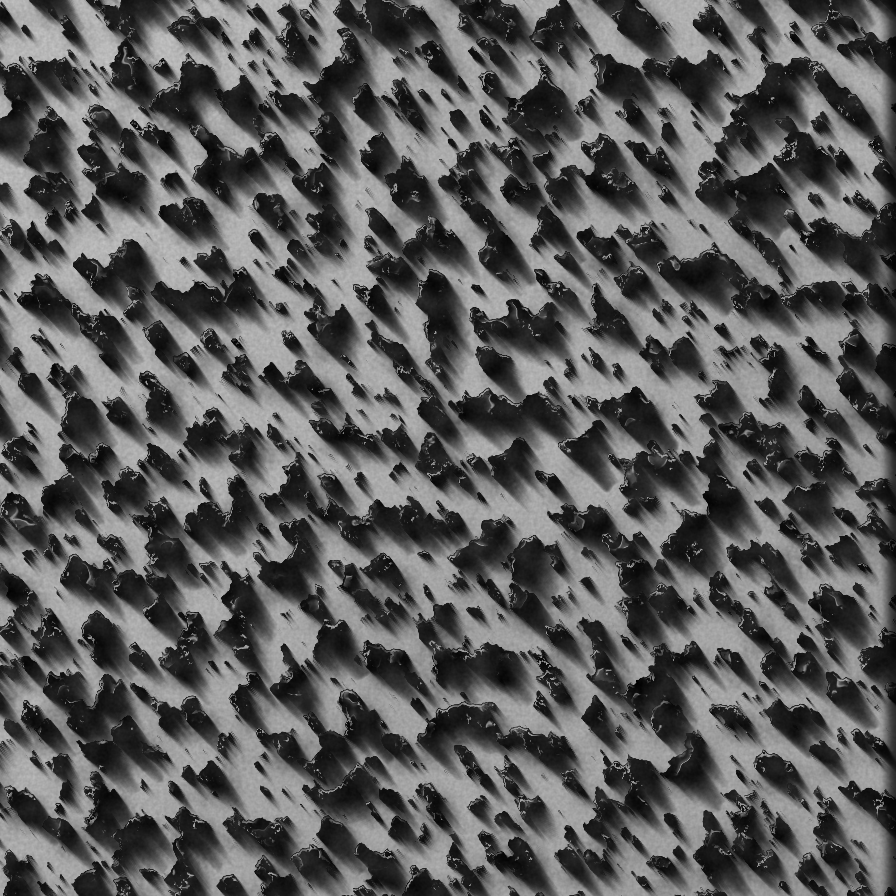
Give the GLSL for this texture, as a WebGL 2 fragment shader.

```glsl
#version 300 es
precision highp float;
// Ragged raised flakes on a pale grainy plate under low light from the upper left.
// Thresholded gradient noise forms the flakes; a march towards the light gives the
// shadow cores, a displaced disc of samples their haze; rims and creases go on top.

#define FLAKE_FREQ 32.0
#define FLAKE_LEVEL 0.20
#define CLUSTERING 0.11
#define SHADOW_REACH 0.06
#define SHADOW_BASE 0.016
#define SHADOW_GAIN 0.075
#define HAZE_RADIUS 0.022
#define HAZE_STRENGTH 0.78
#define RIM_WIDTH 0.0019
#define PLATE_TONE 0.665
#define SHADOW_TONE 0.095
#define GRAIN 0.05

uniform vec2 u_resolution;
out vec4 outColor;

const vec2 TO_LIGHT = vec2(-0.64, 0.768);
const int STEPS = 28;
const int HAZE_SAMPLES = 20;
const float ROUGHNESS = 0.48;

vec2 hash2(vec2 cell) {
    vec3 q = fract(cell.xyx * vec3(0.1031, 0.1030, 0.0973));
    q += dot(q, q.yzx + 33.33);
    return fract((q.xx + q.yz) * q.zy) * 2.0 - 1.0;
}

float gradientNoise(vec2 p) {
    vec2 i = floor(p), f = p - i;
    vec2 u = f * f * f * (f * (f * 6.0 - 15.0) + 10.0);
    float a = dot(hash2(i), f);
    float b = dot(hash2(i + vec2(1, 0)), f - vec2(1, 0));
    float c = dot(hash2(i + vec2(0, 1)), f - vec2(0, 1));
    float d = dot(hash2(i + vec2(1, 1)), f - vec2(1, 1));
    return 1.35 * mix(mix(a, b, u.x), mix(c, d, u.x), u.y);
}

// Flake height above the cut level: positive inside a flake.
float flakeHeight(vec2 p, float level, float roughness, int octaves) {
    const mat2 TURN = mat2(1.68, 1.26, -1.26, 1.68);
    vec2 q = p * FLAKE_FREQ + 40.0;
    float sum = 0.0, amplitude = 1.0;
    for (int i = 0; i < octaves; i++) {
        sum += amplitude * gradientNoise(q);
        q = TURN * q + 17.3;
        amplitude *= roughness;
    }
    return sum - level;
}

// Shadow core from 0 to 1; far casters lose their fine detail.
float castShadow(vec2 p, float level) {
    float lit = 1.0;
    for (int i = 0; i < STEPS; i++) {
        float t = SHADOW_REACH * float(i) / float(STEPS);
        float roughness = mix(ROUGHNESS, 0.33, smoothstep(0.0, 0.02, t));
        float h = flakeHeight(p + TO_LIGHT * t, level, roughness, 4);
        float reach = SHADOW_BASE + SHADOW_GAIN * max(h, 0.0);
        float blur = 0.04 + 5.0 * t;
        float cover = smoothstep(-blur, blur, h);
        lit = min(lit, 1.0 - cover * (1.0 - smoothstep(0.2, 1.8, t / reach)));
    }
    return 1.0 - lit;
}

// Share of flakes in a disc shifted towards the light.
float shadowHaze(vec2 p, float level) {
    float sum = 0.0;
    for (int i = 0; i < HAZE_SAMPLES; i++) {
        float k = float(i) + 0.5, turn = 2.4 * k;
        vec2 offset = sqrt(k / float(HAZE_SAMPLES)) * vec2(cos(turn), sin(turn));
        vec2 q = p + HAZE_RADIUS * (offset + 0.95 * TO_LIGHT);
        sum += smoothstep(-0.14, 0.14, flakeHeight(q, level, 0.5, 2));
    }
    return sum / float(HAZE_SAMPLES);
}

void main() {
    vec2 uv = gl_FragCoord.xy / u_resolution.y;
    vec2 frame = gl_FragCoord.xy / u_resolution;
    float pixel = 1.0 / u_resolution.y;
    float level = FLAKE_LEVEL - CLUSTERING * gradientNoise(uv * 6.0 + 9.0);

    // Signed distance to the flake outline and its facing to the light
    float e = 0.0015;
    float h = flakeHeight(uv, level, ROUGHNESS, 4);
    vec2 slope = vec2(flakeHeight(uv + vec2(e, 0), level, ROUGHNESS, 4),
                      flakeHeight(uv + vec2(0, e), level, ROUGHNESS, 4)) - h;
    slope /= e;
    float steepness = max(length(slope), 14.0);
    float inside = h / steepness;
    float facing = smoothstep(-0.5, 0.2, -dot(slope, TO_LIGHT) / steepness);

    // Plate, haze and shadow core
    float haze = smoothstep(0.0, 0.9, shadowHaze(uv, level));
    float plate = PLATE_TONE + 0.05 * gradientNoise(uv * 3.0 + 2.0)
                + 0.06 * (frame.y - frame.x);
    float core = SHADOW_TONE + 0.1 * gradientNoise(uv * 40.0 + 12.0);
    float dark = 1.0 - (1.0 - castShadow(uv, level)) * (1.0 - HAZE_STRENGTH * haze);
    float tone = mix(plate, core, dark);

    // Grey facets that fade away from a bright crease
    float crease = gradientNoise(uv * 31.0 + 71.0) + 0.3 * gradientNoise(uv * 80.0);
    float facet = smoothstep(0.0, 0.04, crease) * (1.0 - smoothstep(0.04, 0.35, crease));
    float ridge = 1.0 - smoothstep(0.01, 0.05, abs(crease - 0.03));
    float patches = smoothstep(0.001, 0.005, inside)
                  * smoothstep(0.0, 0.3, gradientNoise(uv * 19.0 + 33.0));
    tone += patches * (0.2 * facet + 0.26 * ridge);

    // Thin broken rim just inside the lit edges, leaving a dark line around it
    float width = max(RIM_WIDTH, pixel);
    float rim = 1.0 - smoothstep(0.1 * width, width, abs(inside - 0.0021));
    rim *= facing * smoothstep(-0.12, 0.3, gradientNoise(uv * 45.0 + 5.0));
    tone = mix(tone, 0.68, 0.9 * rim);

    // Grain and the dim right border
    float grain = gradientNoise(uv * 230.0) + 0.6 * gradientNoise(uv * 410.0 + 3.0);
    tone += GRAIN * grain * (0.4 + tone);
    tone *= 1.0 - 0.7 * smoothstep(0.98, 1.0, frame.x);
    outColor = vec4(vec3(clamp(tone, 0.0, 1.0)), 1.0);
}
```
